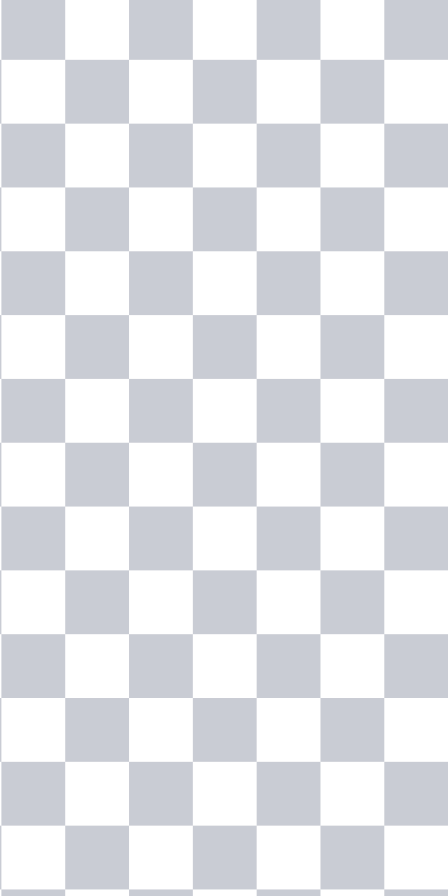
Reproduce this pattern procedurally as a Shadertoy shader.

```glsl
const vec3 GREY = vec3(0.79, 0.80, 0.83);
const vec3 WHITE = vec3(1.0);
const float CELL_SIZE = 0.14245;            // in canvas widths
const vec2 GRID_ORIGIN = vec2(0.0031, 0.0146);

// Square wave per axis: +1 in even cells, -1 in odd ones, with soft edges
vec2 squareWave(vec2 p, float edgeWidth) {
    vec2 edgeDistance = 0.5 - abs(mod(p + 0.5, 2.0) - 1.0);
    return clamp(2.0 * edgeDistance / edgeWidth, -1.0, 1.0);
}

// Coverage of the even squares of a unit checkerboard
float checker(vec2 p, float edgeWidth) {
    vec2 wave = squareWave(p, edgeWidth);
    return 0.5 + 0.5 * wave.x * wave.y;
}

void mainImage(out vec4 fragColor, in vec2 fragCoord) {
    vec2 uv = fragCoord / iResolution.x;
    vec2 grid = (uv - GRID_ORIGIN) / CELL_SIZE;
    float pixelWidth = 1.0 / (iResolution.x * CELL_SIZE);

    fragColor = vec4(mix(GREY, WHITE, checker(grid, pixelWidth)), 1.0);
}
```
